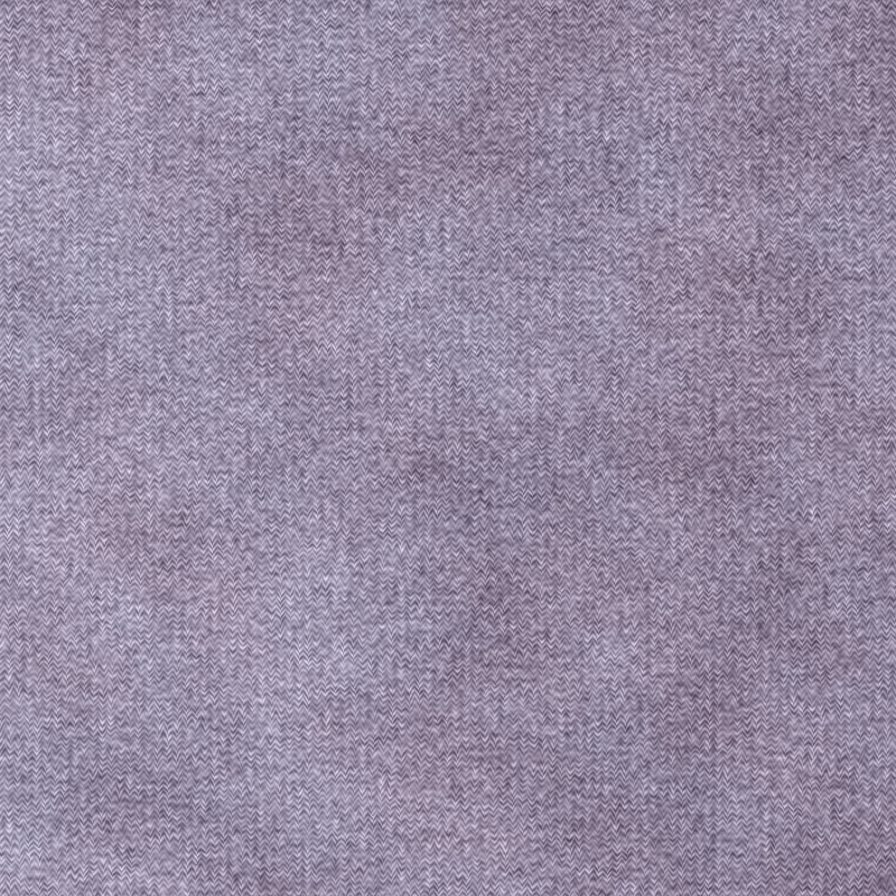
Write a WebGL 1 fragment shader that draws this texture.

```glsl
precision highp float;
// Fine lilac knitted cloth: narrow columns of V-shaped stitches, made by
// folding each column and slanting sine strands across it. Gradient noise adds
// yarn grain, short dark course streaks and soft faded, bluish patches.

uniform vec2 u_resolution;

const float TAU = 6.2831853;
const float WALES = 96.0;     // stitch columns across the canvas
const float COURSES = 146.0;  // stitch rows up the canvas

vec2 randomGradient(vec2 cell) {
  vec3 p = fract(cell.xyx * vec3(0.1031, 0.1030, 0.0973));
  p += dot(p, p.yzx + 33.33);
  float angle = TAU * fract((p.x + p.y) * p.z);
  return vec2(cos(angle), sin(angle));
}

float gradientNoise(vec2 p) {
  vec2 i = floor(p);
  vec2 f = p - i;
  vec2 u = f * f * f * (f * (f * 6.0 - 15.0) + 10.0);
  float a = dot(randomGradient(i), f);
  float b = dot(randomGradient(i + vec2(1.0, 0.0)), f - vec2(1.0, 0.0));
  float c = dot(randomGradient(i + vec2(0.0, 1.0)), f - vec2(0.0, 1.0));
  float d = dot(randomGradient(i + 1.0), f - 1.0);
  return mix(mix(a, b, u.x), mix(c, d, u.x), u.y);
}

float cloudNoise(vec2 p) {
  float sum = 0.0;
  float weight = 1.0;
  for (int octave = 0; octave < 4; octave++) {
    sum += weight * gradientNoise(p);
    p = p * 2.03 + 17.3;
    weight *= 0.68;
  }
  return sum;
}

// Slanted strands mirrored about the middle of each column, with darker
// grooves between columns; roughly -1 to 1.
float knitStrands(vec2 uv) {
  float sway = 0.4 * gradientNoise(uv * vec2(9.0, 14.0) + 5.0);
  float column = uv.x * WALES + sway;
  float fold = abs(fract(column) - 0.5) * 2.0;
  float slip = 0.8 * gradientNoise(uv * vec2(60.0, 34.0) + 71.0);
  // Each column hangs at its own height, which breaks up the rows.
  float hang = 0.9 * gradientNoise(vec2(floor(column) * 0.61, uv.y * 12.0));
  float strand = sin(TAU * (uv.y * COURSES + 0.95 * fold + slip + hang));
  float groove = cos(TAU * column);
  return strand * (0.92 + 0.2 * groove) + 0.24 * groove;
}

void main() {
  vec2 uv = gl_FragCoord.xy / u_resolution.y;

  // Fade the stitches out where they become too small to resolve.
  float detail = smoothstep(1.5, 3.0, u_resolution.y / COURSES);

  // Yarn scale: strands, grain and dark dashes along the courses.
  float evenness = 1.0 + 1.0 * gradientNoise(uv * vec2(40.0, 55.0) + 23.0);
  float stitches = 0.089 * evenness * knitStrands(uv);
  float grain = 0.21 * gradientNoise(uv * vec2(135.0, 185.0) + 41.0)
              + 0.09 * gradientNoise(uv * vec2(70.0, 95.0) + 7.0);
  float streak = gradientNoise(uv * vec2(24.0, 120.0) + 13.0);
  float dashes = 0.08 * streak - 0.08 * max(streak - 0.12, 0.0);

  // Cloth scale: worn patches and light falling off to the right.
  float patches = cloudNoise(uv * vec2(4.6, 5.4) + 3.0);
  float light = 0.07 * (0.5 - uv.x) + 0.012 * (0.5 - abs(uv.y - 0.5));
  float bluish = cloudNoise(uv * 4.4 + 31.0) + 0.7 * patches + 0.7 * (0.5 - uv.x);

  float tone = detail * (stitches + grain) + dashes + 0.07 * patches + light;
  vec3 lilac = vec3(0.588, 0.546, 0.637);
  vec3 color = lilac + tone + bluish * vec3(-0.009, 0.008, 0.010);
  gl_FragColor = vec4(clamp(color, 0.0, 1.0), 1.0);
}
```
